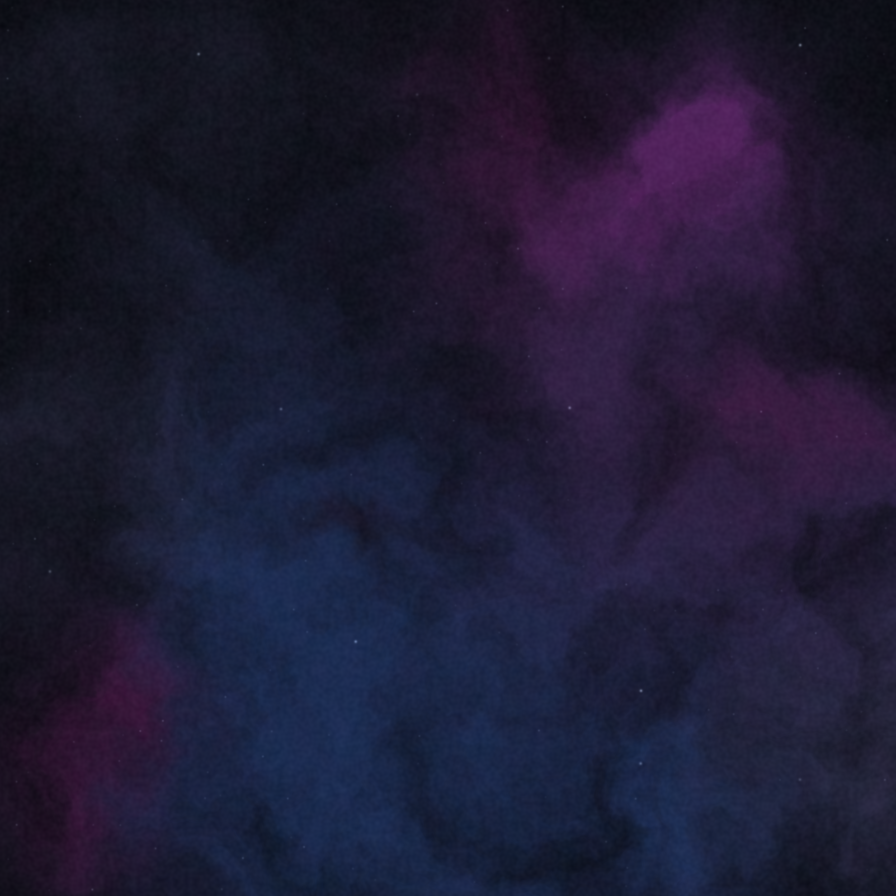
A WebGL 2 fragment shader for this texture:

```glsl
#version 300 es
precision highp float;

uniform vec2 u_resolution;
out vec4 fragColor;

const vec3 NIGHT = vec3(0.052, 0.056, 0.086);
const vec3 SLATE = vec3(0.120, 0.125, 0.190);
const vec3 BLUE = vec3(0.103, 0.162, 0.300);
const vec3 INDIGO = vec3(0.168, 0.130, 0.255);
const vec3 VIOLET = vec3(0.290, 0.125, 0.330);
const vec3 MAGENTA = vec3(0.235, 0.080, 0.220);
const vec3 HAZE = vec3(0.195, 0.190, 0.290);
const vec3 SOOT = vec3(0.085, 0.070, 0.120);

// Integer hash of a lattice cell, two values in 0..1
vec2 hash2(vec2 cell, uint seed) {
    uvec2 v = uvec2(ivec2(cell)) + uvec2(seed, seed * 7u);
    v = v * 1664525u + 1013904223u;
    v.x += v.y * 1664525u;
    v.y += v.x * 1664525u;
    v ^= v >> 16u;
    v.x += v.y * 1664525u;
    v.y += v.x * 1664525u;
    v ^= v >> 16u;
    return vec2(v >> 8u) / 16777216.0;
}

float cornerSlope(vec2 cell, vec2 offset, uint seed) {
    float angle = 6.28318 * hash2(cell, seed).x;
    return dot(vec2(cos(angle), sin(angle)), offset);
}

float gradientNoise(vec2 p, uint seed) {
    vec2 i = floor(p), f = p - i;
    vec2 w = f * f * f * (f * (f * 6.0 - 15.0) + 10.0);
    vec2 e = vec2(1.0, 0.0);
    float low = mix(cornerSlope(i, f, seed), cornerSlope(i + e, f - e, seed), w.x);
    float high = mix(cornerSlope(i + e.yx, f - e.yx, seed), cornerSlope(i + 1.0, f - 1.0, seed), w.x);
    return mix(low, high, w.y);
}

float fbm(vec2 p, int octaves, uint seed) {
    float sum = 0.0, amplitude = 0.6;
    for (int i = 0; i < octaves; i++) {
        sum += amplitude * gradientNoise(p, seed + uint(i));
        p = mat2(1.6, 1.2, -1.2, 1.6) * p + 3.7;
        amplitude *= 0.55;
    }
    return sum;
}

// Soft elliptical cloud, 1 at its centre
float cloud(vec2 p, vec2 center, vec2 radius) {
    vec2 q = (p - center) / radius;
    return exp(-dot(q, q));
}

vec3 tint(vec3 base, vec3 color, float cover) {
    return mix(base, color, clamp(cover, 0.0, 1.0));
}

// Sparse points of light, at most one per cell
float stars(vec2 p, float density, float chance, float radius, uint seed) {
    vec2 cell = floor(p * density);
    vec2 place = 0.2 + 0.6 * hash2(cell, seed);
    vec2 fate = hash2(cell, seed + 50u);
    float d = length(p - (cell + place) / density);
    return step(fate.x, chance) * mix(0.25, 1.0, fate.y * fate.y) * exp(-d * d / (radius * radius));
}

void main() {
    vec2 uv = gl_FragCoord.xy / u_resolution;

    // Turbulent domain and density
    vec2 warp = vec2(fbm(uv * 5.5, 6, 11u), fbm(uv * 5.5, 6, 31u));
    vec2 p = uv + 0.13 * warp;
    float wisps = fbm(uv * 7.0 + 0.9 * warp, 6, 71u);
    float density = 1.0 + 1.2 * wisps;

    // Dim background veils
    vec3 color = NIGHT;
    color = tint(color, SLATE, 0.65 * density * cloud(p, vec2(0.16, 0.47), vec2(0.26, 0.22)));
    color = tint(color, SLATE, 0.32 * density * cloud(p, vec2(0.22, 0.88), vec2(0.30, 0.16)));
    color = tint(color, BLUE, 0.28 * density * cloud(p, vec2(0.33, 0.60), vec2(0.12, 0.13)));

    // Broad blue and indigo masses
    color = tint(color, INDIGO, 1.05 * density * cloud(p, vec2(0.85, 0.42), vec2(0.44, 0.27)));
    color = tint(color, BLUE, 1.05 * density * cloud(p, vec2(0.35, 0.18), vec2(0.17, 0.34)));
    color = tint(color, BLUE, 0.85 * density * cloud(p, vec2(0.62, 0.11), vec2(0.31, 0.20)));
    color = tint(color, BLUE, 0.50 * density * cloud(p, vec2(0.46, 0.45), vec2(0.20, 0.11)));
    color = tint(color, HAZE, 0.65 * density * cloud(p, vec2(0.99, 0.16), vec2(0.14, 0.13)));

    // Violet arm and magenta tufts
    color = tint(color, INDIGO, 0.90 * density * cloud(p, vec2(0.71, 0.66), vec2(0.16, 0.20)));
    color = tint(color, VIOLET, 0.90 * density * cloud(p, vec2(0.755, 0.79), vec2(0.125, 0.10)));
    color = tint(color, MAGENTA, 0.65 * density * cloud(p, vec2(0.59, 0.89), vec2(0.08, 0.10)));
    color = tint(color, MAGENTA, 0.32 * density * cloud(p, vec2(0.55, 0.72), vec2(0.12, 0.20)));
    color = tint(color, MAGENTA, 0.45 * density * cloud(p, vec2(0.88, 0.53), vec2(0.17, 0.09)));
    color = tint(color, MAGENTA, 0.80 * density * cloud(p, vec2(0.10, 0.15), vec2(0.09, 0.13)));

    // Dark dust
    color = tint(color, SOOT, 0.75 * cloud(p, vec2(0.41, 0.39), vec2(0.065, 0.028)));
    color = tint(color, SOOT, 0.55 * cloud(p, vec2(0.78, 0.49), vec2(0.06, 0.04)));
    color = tint(color, SOOT, 0.40 * cloud(p, vec2(0.69, 0.31), vec2(0.07, 0.03)));
    color = tint(color, NIGHT, 0.65 * cloud(p, vec2(0.47, 0.58), vec2(0.09, 0.08)));
    color *= 1.0 + 0.38 * wisps;

    // Fine grain, faint colour mottling and stars
    color += 0.022 * gradientNoise(uv * 190.0, 101u) + 0.018 * gradientNoise(uv * 85.0, 111u);
    color += 0.016 * gradientNoise(uv * 34.0, 121u) * vec3(1.0, -0.2, 0.5);
    float light = 0.40 * stars(uv, 12.0, 0.08, 0.0017, 131u) + 0.13 * stars(uv, 42.0, 0.12, 0.0013, 151u);
    color += light * vec3(0.85, 0.92, 1.0);

    fragColor = vec4(clamp(color, 0.0, 1.0), 1.0);
}
```
